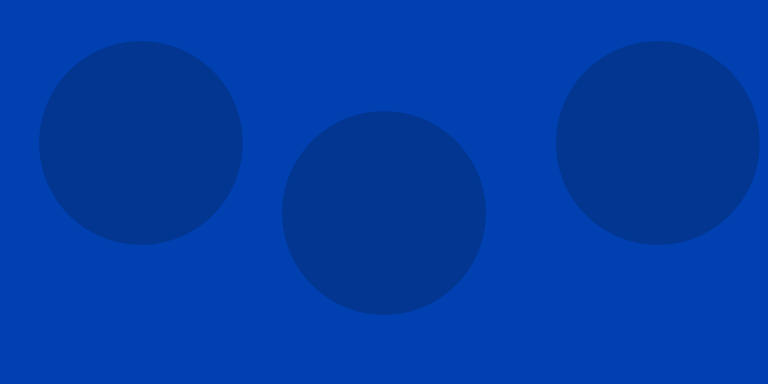
Write a Shadertoy shader that draws this background.

```glsl
// Three equal dark blue discs on a flat blue field, the middle one set lower.
// Each disc is a circle distance function; their union is blended over the
// field with a one-pixel soft edge. Lengths are in canvas heights.

const vec3 FIELD_COLOR = vec3(0.0, 0.251, 0.690);
const vec3 DISC_COLOR = vec3(0.006, 0.210, 0.568);
const float DISC_RADIUS = 0.2652;
const int DISC_COUNT = 3;
const vec2 DISC_CENTERS[DISC_COUNT] = vec2[DISC_COUNT](
    vec2(0.367, 0.6276),
    vec2(1.000, 0.4453),
    vec2(1.713, 0.6276)
);

float circleDistance(vec2 point, vec2 center, float radius) {
    return length(point - center) - radius;
}

void mainImage(out vec4 fragColor, in vec2 fragCoord) {
    // Keep the layout centred horizontally at any aspect ratio
    float pixel = 1.0 / iResolution.y;
    vec2 point = (fragCoord - vec2(0.5 * iResolution.x, 0.0)) * pixel;
    point.x += 1.0;

    // Union of the discs
    float nearest = 1e3;
    for (int i = 0; i < DISC_COUNT; i++) {
        nearest = min(nearest, circleDistance(point, DISC_CENTERS[i], DISC_RADIUS));
    }

    // Antialiased fill
    float coverage = clamp(0.5 - nearest / pixel, 0.0, 1.0);
    fragColor = vec4(mix(FIELD_COLOR, DISC_COLOR, coverage), 1.0);
}
```
